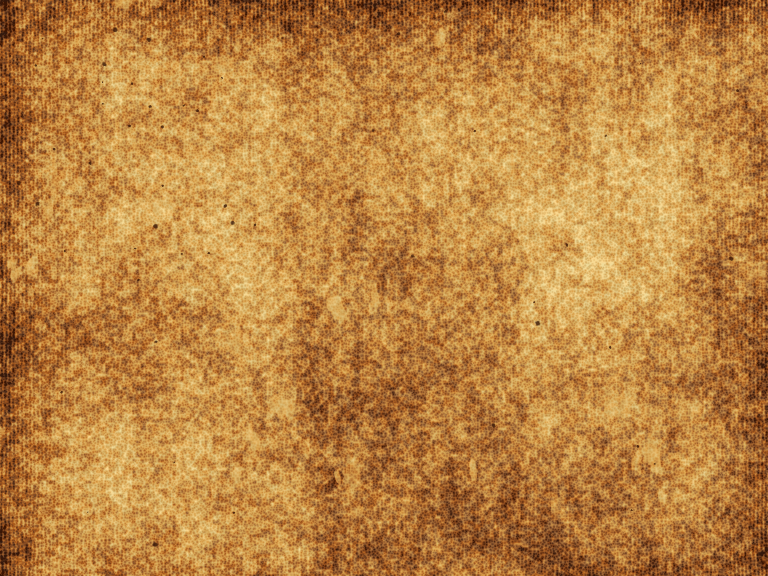
Reproduce this texture procedurally as a WebGL 1 fragment shader.

```glsl
precision highp float;
// Aged ochre parchment: broad pools of light and shade, worn rusty edges,
// a faint vertical weave, pale flakes, dark specks and fine cellular grain.
// All layers add up to one tone, which a six-colour ramp turns into colour.
uniform vec2 u_resolution;

const vec3 SOOT  = vec3(0.22, 0.09, 0.03);
const vec3 BROWN = vec3(0.50, 0.28, 0.13);
const vec3 RUST  = vec3(0.67, 0.38, 0.14);
const vec3 TAN   = vec3(0.66, 0.43, 0.22);
const vec3 OCHRE = vec3(0.77, 0.53, 0.25);
const vec3 GOLD  = vec3(0.84, 0.64, 0.32);
const vec3 STRAW = vec3(0.88, 0.73, 0.44);
const vec3 CREAM = vec3(0.96, 0.85, 0.58);

const float BASE_TONE    = 0.52;
const float MOTTLE       = 0.50;
const float BLOTCH       = 0.38;
const float GRAIN        = 0.42;
const float GRAIN_SCALE  = 215.0;  // grains per canvas height
const float WEAVE_SCALE  = 144.0;  // threads per canvas height
const float SPECK_SCALE  = 24.0;

float hash(vec2 p) {
  vec3 q = fract(vec3(p.xyx) * 0.1031);
  q += dot(q, q.yzx + 33.33);
  return fract((q.x + q.y) * q.z);
}

vec2 hash2(vec2 p) {
  return vec2(hash(p), hash(p + 57.3));
}

float noise(vec2 p) {
  vec2 i = floor(p), f = fract(p);
  f = f * f * (3.0 - 2.0 * f);
  float low = mix(hash(i), hash(i + vec2(1.0, 0.0)), f.x);
  float high = mix(hash(i + vec2(0.0, 1.0)), hash(i + 1.0), f.x);
  return mix(low, high, f.y);
}

float fbm(vec2 p) {
  float sum = 0.0, amp = 0.5;
  for (int i = 0; i < 5; i++) {
    sum += amp * noise(p);
    p = mat2(1.6, 1.2, -1.2, 1.6) * p + 17.0;
    amp *= 0.5;
  }
  return sum;
}

// Distance to the nearest scattered cell point
float cellular(vec2 p) {
  vec2 i = floor(p), f = fract(p);
  float nearest = 2.0;
  for (int y = -1; y <= 1; y++) {
    for (int x = -1; x <= 1; x++) {
      vec2 cell = vec2(float(x), float(y));
      vec2 d = cell + hash2(i + cell) - f;
      nearest = min(nearest, dot(d, d));
    }
  }
  return sqrt(nearest);
}

float pool(vec2 p, vec2 centre, vec2 size) {
  vec2 d = (p - centre) / size;
  return exp(-dot(d, d));
}

// Sparse round specks, one at most per cell
float specks(vec2 p, float density) {
  vec2 i = floor(p);
  vec2 centre = 0.2 + 0.6 * hash2(i + 9.0);
  float radius = mix(0.03, 0.11, pow(hash(i + 31.0), 3.0));
  float d = length(fract(p) - centre) + 0.05 * (noise(p * 14.0) - 0.5);
  return step(hash(i + 71.0), density) * (1.0 - smoothstep(radius * 0.5, radius + 0.03, d));
}

float span(float a, float b, float t) {
  return clamp((t - a) / (b - a), 0.0, 1.0);
}

vec3 ramp(float t, float warmth) {
  vec3 c = mix(SOOT, BROWN, span(-0.08, 0.17, t));
  c = mix(c, mix(TAN, RUST, warmth), span(0.17, 0.35, t));
  c = mix(c, OCHRE, span(0.35, 0.49, t));
  c = mix(c, GOLD, span(0.49, 0.63, t));
  c = mix(c, STRAW, span(0.63, 0.80, t));
  return mix(c, CREAM, span(0.80, 1.02, t));
}

void main() {
  vec2 p = gl_FragCoord.xy / u_resolution.y;
  float aspect = u_resolution.x / u_resolution.y;
  vec2 q = vec2(p.x * 1.3333 / aspect, p.y);
  vec2 warped = q + 0.12 * (vec2(fbm(p * 4.0), fbm(p * 4.0 + 40.0)) - 0.5);

  // Broad light and shade
  float light = 0.20 * pool(warped, vec2(1.10, 0.68), vec2(0.24, 0.17))
              + 0.09 * pool(warped, vec2(0.50, 0.70), vec2(0.40, 0.20))
              + 0.10 * pool(warped, vec2(0.22, 0.22), vec2(0.14, 0.12))
              - 0.22 * pool(warped, vec2(0.82, 0.06), vec2(0.26, 0.16))
              - 0.12 * pool(warped, vec2(0.60, 0.33), vec2(0.20, 0.10))
              - 0.13 * pool(warped, vec2(1.30, 0.42), vec2(0.16, 0.30));
  float along = span(0.93, 1.18, q.x);
  float crease = q.y - mix(0.68, 0.42, along) + 0.03 * (fbm(p * 12.0) - 0.5);
  light += 0.14 * exp(-abs(crease) / 0.025) * sin(3.1416 * along);

  // Worn edges: left, top, right, bottom
  float edge = 0.34 * exp(-q.x / 0.07) + 0.36 * exp((q.y - 1.0) / 0.06)
             + 0.20 * exp((q.x - 1.3333) / 0.07) + 0.10 * exp(-q.y / 0.06);
  edge *= 0.4 + 1.2 * fbm(p * 9.0 + 5.0);

  // Mottling, vertical streaks, weave and grain
  float mottle = MOTTLE * (fbm(p * 5.0 + 3.0) - 0.48) + BLOTCH * (fbm(p * 24.0) - 0.48);
  float streak = 0.10 * (noise(p * vec2(60.0, 4.0)) - 0.5);
  float thread = sin(6.2832 * (WEAVE_SCALE * p.x + 0.5 * noise(p * 20.0)));
  float weave = thread * (0.025 + 0.28 * min(edge, 0.3));
  float tint = noise(p * GRAIN_SCALE * 0.8 + 11.0) - 0.5;
  float grain = GRAIN * (cellular(p * GRAIN_SCALE) - 0.46 + noise(p * GRAIN_SCALE * 0.6) - 0.5);
  float tone = BASE_TONE + light - edge + mottle + streak + weave + grain;

  // Pale flakes, taller than wide, in a few patches
  float patches = smoothstep(0.50, 0.68, fbm(p * 3.5 + 21.0));
  float flakes = smoothstep(0.64, 0.72, fbm(p * vec2(34.0, 17.0) + 8.0)) * patches;
  tone = mix(tone, 0.80 + 0.4 * grain, 0.7 * flakes);

  float warmth = clamp(0.55 - 0.35 * q.x + 3.0 * edge + 0.8 * tint, 0.0, 1.0);
  vec3 color = ramp(tone, warmth) + tint * vec3(0.05, -0.02, -0.06);
  float density = 0.04 + 0.35 * pool(q, vec2(0.1, 0.95), vec2(0.4, 0.3));
  color = mix(color, SOOT, 0.8 * specks(p * SPECK_SCALE, density));
  gl_FragColor = vec4(clamp(color, 0.0, 1.0), 1.0);
}
```
